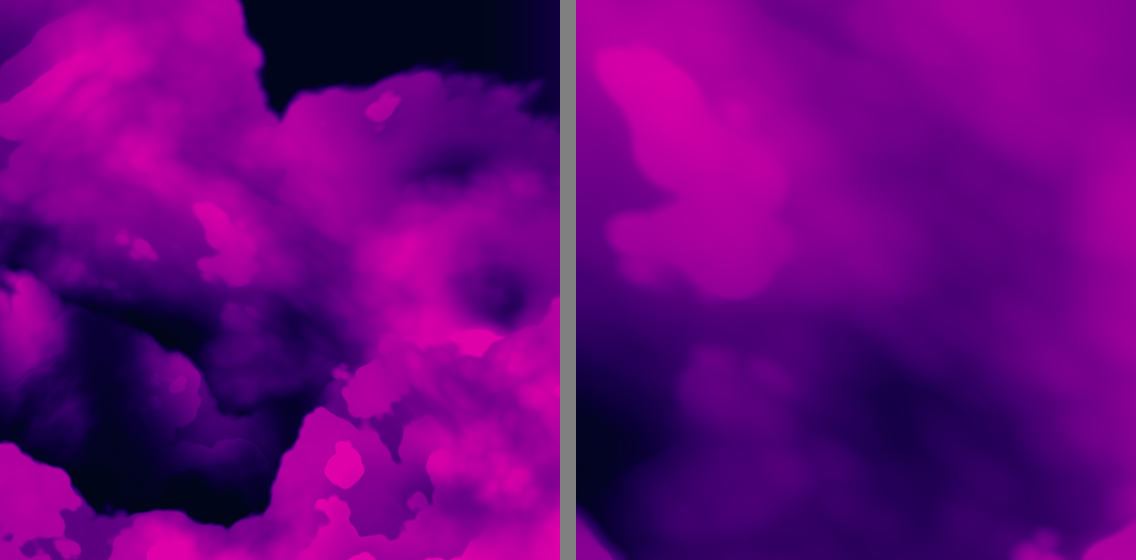
Left, the full canvas; right, a detail of the centre.
Give the GLSL for this texture, as a Shadertoy shader.

```glsl
// Draws soft banks of magenta cloud billowing over a navy night sky.

vec2 hash2(vec2 cell) {
    return fract(sin(vec2(dot(cell, vec2(127.1, 311.7)), dot(cell, vec2(269.5, 183.3)))) * 4375.85);
}

// Smooth cellular noise: rounded puffs, with creases that tighten as sharpness grows
float puffs(vec2 p, float sharpness) {
    vec2 cell = floor(p), f = p - cell;
    float sum = 0.0;
    for (int y = -1; y <= 1; y++)
    for (int x = -1; x <= 1; x++) {
        vec2 offset = vec2(x, y);
        vec2 d = offset + 0.1 + 0.8 * hash2(cell + offset) - f;
        sum += exp(-sharpness * dot(d, d));
    }
    float height = 4.0 * (0.14 + log(sum) / sharpness);
    return height / (1.0 + 0.7 * abs(height));
}

// Layered puffs, gently bent by sines and rotated at each octave
float billows(vec2 p) {
    p += 0.12 * sin(p.yx * 2.3 + vec2(0.7, 2.1)) + 0.03 * sin(p.yx * 6.1 + vec2(3.0, 1.2));
    float total = 0.0, gain = 1.0, sharpness = 9.0;
    for (int i = 0; i < 4; i++) {
        total += gain * puffs(p, sharpness);
        p = mat2(0.8, 0.6, -0.6, 0.8) * p * 2.03 + 7.3;
        gain *= 0.45;
        sharpness += 3.0;
    }
    return total;
}

// Overlapping heads: a crisp bright rim that dims softly down to the next one
float heads(float depth) {
    float s = fract(depth);
    return mix(-0.5, 0.5 - s, smoothstep(0.0, 0.12, s));
}

// Upper bank: open sky wedge above it, shadowed underside sloping to the right
float upperBank(vec2 p, float sky) {
    float n = billows(p * vec2(3.4, 4.0) + 3.0);
    float crest = 0.85 + 1.8 * max(0.5 - p.x, 0.0) + 0.1 * exp(-pow((p.x - 0.83) / 0.1, 2.0));
    float depth = crest - p.y + 0.07 * n;
    float cover = smoothstep(0.0, 0.045, depth);
    float band = cos(9.0 * (p.y + 0.85 * p.x - 1.12) + 0.5 * n);
    vec2 bent = p + 0.06 * vec2(n, -n);
    vec2 hollow = (bent - vec2(0.81, 0.69)) / vec2(0.13, 0.07);
    vec2 pocket = (bent - vec2(0.88, 0.48)) / vec2(0.07, 0.06);
    float lit = smoothstep(-0.15, 0.09, p.y - 0.63 + 0.55 * p.x + 0.1 * n);
    float rims = smoothstep(-0.3, 0.9, sin(9.0 * p.x + 2.0) * sin(8.0 * p.y + 1.0));
    float tone = 0.8 + 0.13 * band + 0.24 * n
        + 0.22 * rims * heads(2.6 * (p.x * 0.4 - p.y) + 0.9 * n)
        - 0.38 * exp(-dot(hollow, hollow)) - 0.5 * exp(-dot(pocket, pocket));
    return mix(sky, tone * lit, cover);
}

// Middle wisps: dim clumps that glow inside the dark valley
float middleWisps(vec2 p, float behind) {
    float n = billows(p * 4.6 + 11.0);
    float depth = 0.52 - 0.32 * p.x - p.y + 0.1 * n;
    float clump = 0.58 + 0.42 * cos(20.0 * (p.x - 0.04) + 1.2 * n);
    float fade = smoothstep(0.0, 0.06, depth) * (1.0 - smoothstep(0.07, 0.34, depth));
    float tone = (0.86 - 0.45 * p.x + 0.28 * n + 0.15 * heads(5.0 * depth + n)) * clump * fade;
    return max(behind, tone);
}

// Front bank: low on the left, piled high on the right, crisp rounded crest
float frontBank(vec2 p, float behind) {
    float n = billows(p * 4.6 + 23.0);
    float crest = 0.12 + 0.08 * exp(-60.0 * p.x * p.x)
        + 0.25 * smoothstep(0.46, 0.65, p.x) + 0.06 * smoothstep(0.85, 1.0, p.x);
    float depth = crest - p.y + 0.08 * n;
    vec2 hollow = (p + 0.05 * n - vec2(0.83, 0.1)) / vec2(0.15, 0.06);
    float rims = smoothstep(-0.6, 0.6, sin(11.0 * p.x + 5.0 * p.y));
    float tone = 0.74 + 0.18 * smoothstep(0.0, 0.15, depth) + 0.23 * n
        + 0.25 * rims * heads(5.5 * depth + 0.7 * n)
        - 0.3 * exp(-dot(hollow, hollow));
    return mix(behind, tone, smoothstep(0.0, 0.022, depth));
}

// Navy through violet to hot magenta
vec3 nightMagenta(float tone) {
    float v = clamp(tone, 0.0, 1.0);
    return vec3(0.87 * pow(v, 1.5),
                0.02 * (1.0 - smoothstep(0.0, 0.15, v)),
                0.09 + 0.95 * v - 0.38 * v * v);
}

void mainImage(out vec4 fragColor, in vec2 fragCoord) {
    vec2 p = fragCoord / iResolution.y;
    float tone = 0.02 + 0.25 * smoothstep(0.85, 1.1, p.x);
    tone = upperBank(p, tone);
    tone = middleWisps(p, tone);
    tone = frontBank(p, tone);
    fragColor = vec4(nightMagenta(tone), 1.0);
}
```
